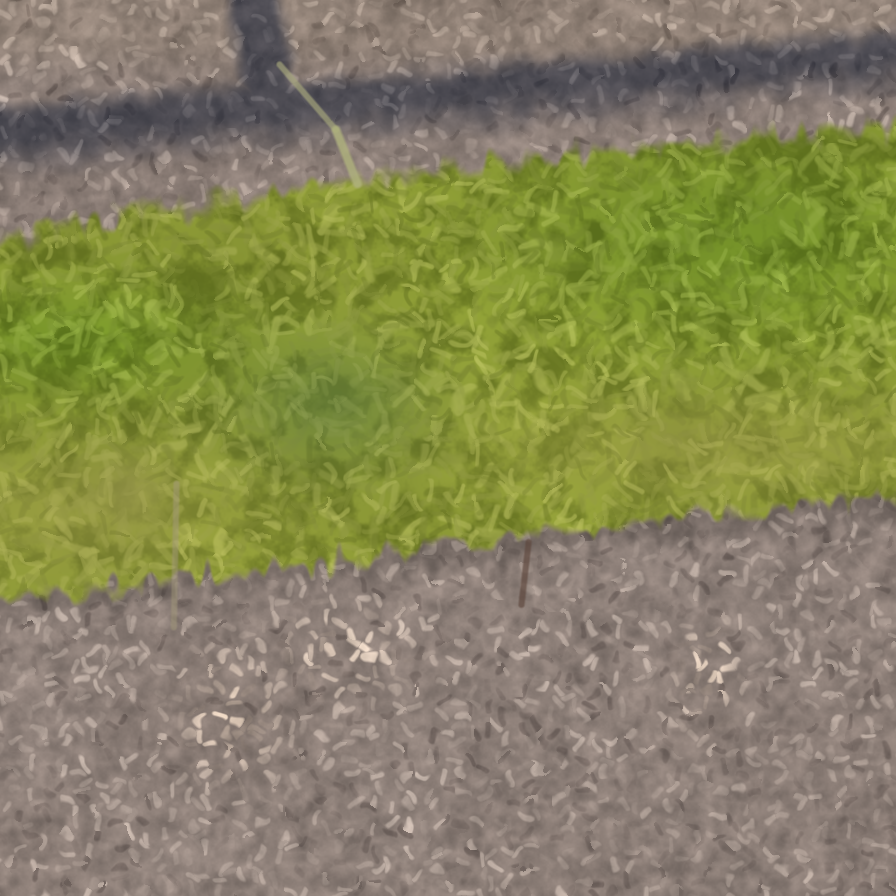
Reproduce this texture procedurally as a three.js fragment shader.

```glsl
varying vec2 vUv;

#define BLADE_DENSITY 30.0
#define GRAVEL_DENSITY 62.0
#define EDGE_RAGGED 0.026
#define GRAVEL_COLOR vec3(0.535, 0.482, 0.455)
#define SHADOW_COLOR vec3(0.285, 0.282, 0.315)
#define GRASS_DARK vec3(0.40, 0.45, 0.13)
#define GRASS_MID vec3(0.55, 0.60, 0.21)
#define GRASS_LIGHT vec3(0.73, 0.75, 0.38)

float hash(vec2 p) {
  vec3 q = fract(vec3(p.xyx) * 0.1031);
  q += dot(q, q.yzx + 33.33);
  return fract((q.x + q.y) * q.z);
}

float noise(vec2 p) {
  vec2 i = floor(p), f = fract(p);
  f = f * f * (3.0 - 2.0 * f);
  return mix(mix(hash(i), hash(i + vec2(1.0, 0.0)), f.x),
             mix(hash(i + vec2(0.0, 1.0)), hash(i + vec2(1.0, 1.0)), f.x), f.y);
}

float fbm(vec2 p) {
  float sum = 0.0, gain = 0.5;
  for (int i = 0; i < 4; i++) {
    sum += gain * noise(p);
    p = p * 2.03 + vec2(17.3, 9.1);
    gain *= 0.5;
  }
  return sum / 0.9375;
}

float segmentDistance(vec2 p, vec2 a, vec2 b) {
  vec2 d = b - a;
  return length(p - a - d * clamp(dot(p - a, d) / dot(d, d), 0.0, 1.0));
}

// Scattered short strokes: x is coverage, y is the tone of the nearest stroke
vec2 strokes(vec2 p, float halfLength, float width) {
  p += 0.5 * vec2(noise(p * 1.3), noise(p * 1.3 + 41.0));
  vec2 cell = floor(p), result = vec2(0.0, 0.5);
  for (int y = -1; y <= 1; y++) {
    for (int x = -1; x <= 1; x++) {
      vec2 id = cell + vec2(float(x), float(y));
      vec2 center = id + vec2(hash(id + 3.7), hash(id + 19.2));
      float angle = 3.1416 * hash(id + 57.4);
      vec2 reach = halfLength * vec2(cos(angle), sin(angle));
      float d = segmentDistance(p, center - reach, center + reach);
      float cover = 1.0 - smoothstep(width * 0.3, width, d);
      if (cover > result.x) result = vec2(cover, hash(id + 83.1));
    }
  }
  return result;
}

float blob(vec2 p, vec2 center, vec2 radius) {
  vec2 q = (p - center) / radius;
  return exp(-dot(q, q));
}

vec3 gravel(vec2 p) {
  float grain = fbm(p * GRAVEL_DENSITY);
  float ridge = 1.0 - abs(2.0 * noise(p * GRAVEL_DENSITY * 1.15 + 5.0) - 1.0);
  vec2 chips = strokes(p * GRAVEL_DENSITY, 0.32, 0.30);
  float patches = smoothstep(0.42, 0.75, fbm(p * 9.0 + 4.0));
  float bright = max(blob(p, vec2(0.26, 0.20), vec2(0.05, 0.06)),
                     blob(p, vec2(0.79, 0.25), vec2(0.03, 0.05)));
  bright = max(bright, 0.7 * blob(p, vec2(0.38, 0.27), vec2(0.08, 0.05)));
  vec3 color = GRAVEL_COLOR * (0.77 + 0.38 * grain + 0.09 * ridge);
  color += chips.x * (chips.y - 0.36) * (0.22 + 0.12 * patches) * vec3(1.0, 0.96, 0.90);
  color += bright * chips.x * chips.y * vec3(0.30, 0.27, 0.22);
  return color + 0.04 * (fbm(p * 5.0) - 0.5);
}

vec3 grass(vec2 p) {
  float grain = fbm(p * 42.0);
  vec3 color = mix(GRASS_DARK, GRASS_MID, smoothstep(0.25, 0.65, grain));
  // Finer blades settle over the broad ones
  for (int i = 0; i < 3; i++) {
    float layer = float(i);
    vec2 blade = strokes(p * BLADE_DENSITY * (1.0 + 0.28 * layer) + layer * 37.0, 0.42, 0.20);
    vec3 tint = mix(GRASS_DARK, GRASS_LIGHT, blade.y);
    color = mix(color, tint, blade.x * 0.55);
  }
  // Broad drifts of lush, dry and shaded turf
  float lush = max(blob(p, vec2(0.83, 0.73), vec2(0.26, 0.12)),
                   blob(p, vec2(0.08, 0.62), vec2(0.18, 0.07)));
  float dry = max(blob(p, vec2(0.10, 0.43), vec2(0.18, 0.08)),
                  blob(p, vec2(0.82, 0.50), vec2(0.25, 0.06)));
  float shade = blob(p, vec2(0.37, 0.55), vec2(0.10, 0.07));
  color *= mix(vec3(1.0), vec3(0.85, 0.97, 0.78), lush);
  color = mix(color, vec3(0.66, 0.63, 0.32), 0.38 * dry);
  color = mix(color, vec3(0.35, 0.46, 0.24), 0.52 * shade);
  color = mix(color, vec3(0.62, 0.61, 0.32), 0.5 * blob(p, vec2(0.145, 0.45), vec2(0.035)));
  return color * (0.93 + 0.18 * fbm(p * 8.0 + 7.0));
}

float stem(vec2 p, vec2 a, vec2 b, float width) {
  return 1.0 - smoothstep(width * 0.35, width, segmentDistance(p, a, b));
}

void main() {
  vec2 p = vUv;
  float wobble = noise(p * 48.0) - 0.5;
  vec3 color = gravel(p);

  // Cast shadow: slanted band with an upright bar
  float upper = 0.879 + 0.084 * p.x + 0.012 * wobble;
  float lower = 0.818 + 0.092 * p.x + 0.016 * wobble;
  float band = smoothstep(lower - 0.028, lower + 0.030, p.y)
             * (1.0 - smoothstep(upper - 0.016, upper + 0.016, p.y));
  float barX = 0.292 + 0.15 * (0.95 - p.y) + 0.008 * wobble;
  float bar = (1.0 - smoothstep(0.018, 0.040, abs(p.x - barX))) * smoothstep(0.84, 0.88, p.y);
  vec3 shaded = SHADOW_COLOR + 0.55 * (color - GRAVEL_COLOR);
  color = mix(color, shaded, 0.94 * max(band, bar));
  color += vec3(0.02, 0.015, 0.0) * smoothstep(0.90, 0.96, p.y) * (1.0 - max(band, bar));

  // Turf strip with ragged borders
  float ragged = EDGE_RAGGED * (noise(vec2(p.x * 95.0, p.y * 28.0)) + 0.6 * wobble - 0.5);
  float top = 0.733 + 0.19 * p.x - 0.065 * p.x * p.x + ragged;
  float bottom = 0.330 + 0.117 * p.x + ragged;
  float turf = smoothstep(bottom - 0.006, bottom + 0.008, p.y)
             * (1.0 - smoothstep(top - 0.010, top + 0.010, p.y));
  float rim = smoothstep(0.025, 0.0, abs(p.y - bottom + 0.008));
  color *= 1.0 - 0.16 * rim;
  color = mix(color, grass(p), turf);

  // Loose stems crossing the borders
  color = mix(color, vec3(0.64, 0.64, 0.48), 0.7 * stem(p, vec2(0.312, 0.928), vec2(0.375, 0.855), 0.005));
  color = mix(color, vec3(0.69, 0.70, 0.49), 0.8 * stem(p, vec2(0.375, 0.855), vec2(0.399, 0.795), 0.007));
  color = mix(color, vec3(0.64, 0.60, 0.48), 0.5 * stem(p, vec2(0.197, 0.46), vec2(0.194, 0.30), 0.005));
  color = mix(color, vec3(0.36, 0.27, 0.23), 0.65 * stem(p, vec2(0.590, 0.395), vec2(0.582, 0.325), 0.005));

  gl_FragColor = vec4(color, 1.0);
}
```
